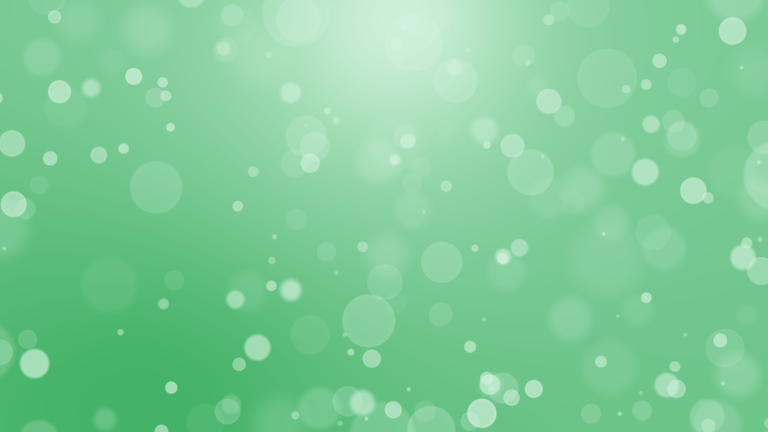
A Shadertoy shader for this background:

```glsl
// Soft green bokeh: a smooth field of light, brightest at the top centre,
// overlaid with four sizes of translucent discs, from wide hazy ones to tiny
// crisp ones. One scalar "light" is built up and coloured at the end.

#define SHADE_COLOR  vec3(0.27, 0.70, 0.41)
#define LIGHT_COLOR  vec3(0.85, 0.96, 0.89)
#define LARGE_COUNT  46
#define MEDIUM_COUNT 60
#define SMALL_COUNT  72
#define TINY_COUNT   42
#define GLOW_STRENGTH 0.38
#define HAZE_STRENGTH 0.23
#define SHADE_STRENGTH 0.13
#define RIM_STRENGTH 0.16
#define JITTER 0.3

// Three random values from one number, without sine.
vec3 hash31(float n) {
    vec3 q = fract(n * vec3(0.1031, 0.1030, 0.0973));
    q += dot(q, q.yzx + 33.33);
    return fract((q.xxy + q.yzz) * q.zyx);
}

float gaussian(vec2 offset, float sigma) {
    return exp(-dot(offset, offset) / (2.0 * sigma * sigma));
}

// Background light: corner blend, broad haze, top glow and a dark lower left.
float backgroundLight(vec2 p, float aspect) {
    float across = smoothstep(0.0, 1.0, p.x / aspect);
    float up = smoothstep(0.0, 1.0, p.y);
    float light = mix(mix(0.06, 0.27, across), mix(0.33, 0.36, across), up);
    light += HAZE_STRENGTH * gaussian(p - vec2(0.47 * aspect, 0.74), 0.38);
    light += GLOW_STRENGTH * gaussian(p - vec2(0.52 * aspect, 0.98), 0.20);
    light -= SHADE_STRENGTH * gaussian(p - vec2(0.24 * aspect, 0.14), 0.26);
    return max(light, 0.0);
}

// Lays scattered discs over the light. Ranges are (min, max); softness is the
// largest edge width as a share of the radius.
float addDiscs(float light, vec2 p, float aspect, int count, float seed,
               vec2 radiusRange, vec2 alphaRange, float softness) {
    float pixel = 1.0 / iResolution.y;
    for (int i = 0; i < count; i++) {
        float id = float(i) + seed;
        vec3 place = hash31(id);
        vec3 look = hash31(id + 311.7);

        // Jittered low-discrepancy scatter, a little thinner on the left.
        vec2 cell = fract(id * vec2(0.7549, 0.5698) + JITTER * place.xy);
        cell.x = pow(cell.x, 0.85);
        vec2 center = (cell * 1.08 - 0.04) * vec2(aspect, 1.0);

        float radius = mix(radiusRange.x, radiusRange.y, place.z * place.z);
        float alpha = mix(alphaRange.x, alphaRange.y, look.x);
        float blur = max(radius * softness * look.y * look.y, 0.0022);
        blur = max(blur, 0.75 * pixel);

        float d = length(p - center);
        float mask = 1.0 - smoothstep(radius - blur, radius + blur, d);
        float rim = smoothstep(0.7 * radius, radius, d) * (1.0 - look.y);
        light = mix(light, 1.0, alpha * mask * (1.0 + RIM_STRENGTH * rim));
    }
    return light;
}

void mainImage(out vec4 fragColor, in vec2 fragCoord) {
    vec2 p = fragCoord / iResolution.y;
    float aspect = iResolution.x / iResolution.y;

    float light = backgroundLight(p, aspect);

    // Discs from the hazy distance to the crisp foreground.
    light = addDiscs(light, p, aspect, LARGE_COUNT, 17.0,
                     vec2(0.045, 0.085), vec2(0.07, 0.25), 0.7);
    light = addDiscs(light, p, aspect, MEDIUM_COUNT, 131.0,
                     vec2(0.022, 0.045), vec2(0.06, 0.24), 0.5);
    light = addDiscs(light, p, aspect, SMALL_COUNT, 257.0,
                     vec2(0.012, 0.034), vec2(0.35, 0.65), 0.4);
    light = addDiscs(light, p, aspect, TINY_COUNT, 419.0,
                     vec2(0.004, 0.010), vec2(0.30, 0.60), 0.5);

    fragColor = vec4(mix(SHADE_COLOR, LIGHT_COLOR, light), 1.0);
}
```
